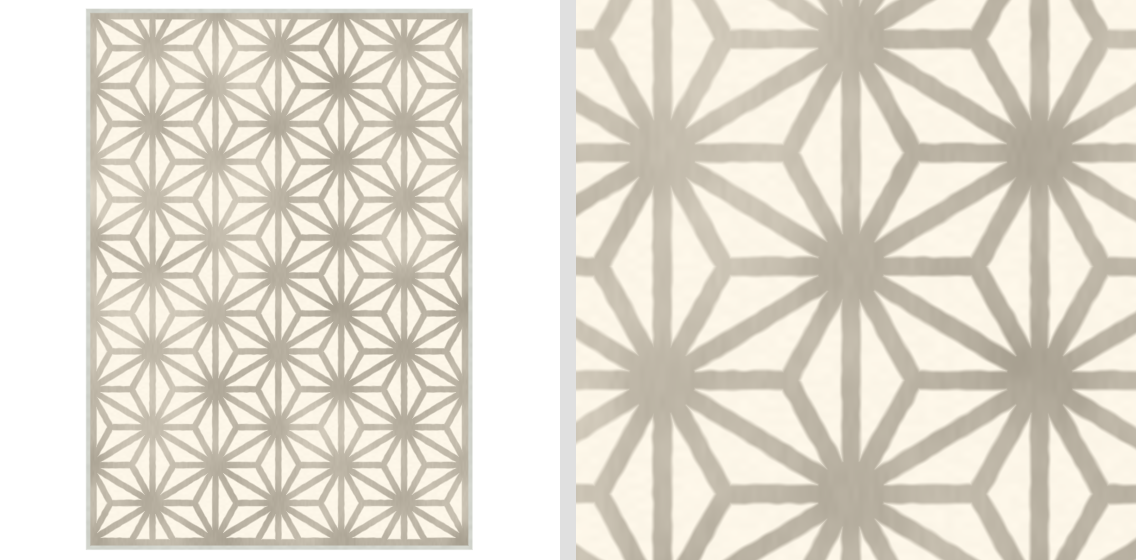
Left, the full canvas; right, a detail of the centre.
Write a WebGL 1 fragment shader that draws this pattern.

```glsl
precision highp float;
// A cream rug with a grey lattice of twelve-rayed stars, on a white ground.

uniform vec2 u_resolution;

const vec2 RUG_CENTER = vec2(0.4987, 0.5013);
const vec2 RUG_HALF = vec2(0.345, 0.483);
const vec2 STAR_ORIGIN = vec2(0.497, 0.508);
const vec2 HALF_CELL = vec2(0.1123, 0.0677);
const float LINE_HALF = 0.0057;
const float BINDING = 0.0075;
const float BAND = 0.0190;

const vec3 GROUND = vec3(1.0);
const vec3 CREAM = vec3(0.99, 0.965, 0.91);
const vec3 GREY = vec3(0.755, 0.725, 0.665);
const vec3 EDGE = vec3(0.82, 0.83, 0.80);

float hash(vec2 p) {
  return fract(sin(dot(p, vec2(127.1, 311.7))) * 43758.5453);
}

float noise(vec2 p) {
  vec2 i = floor(p);
  vec2 f = fract(p);
  f = f * f * (3.0 - 2.0 * f);
  float low = mix(hash(i), hash(i + vec2(1.0, 0.0)), f.x);
  float high = mix(hash(i + vec2(0.0, 1.0)), hash(i + vec2(1.0)), f.x);
  return mix(low, high, f.y);
}

float segmentDistance(vec2 p, vec2 a, vec2 b) {
  vec2 ab = b - a;
  float t = clamp(dot(p - a, ab) / dot(ab, ab), 0.0, 1.0);
  return length(p - a - ab * t);
}

float boxDistance(vec2 p, vec2 halfSize) {
  vec2 d = abs(p) - halfSize;
  return length(max(d, 0.0)) + min(max(d.x, d.y), 0.0);
}

// Coverage of the region where the distance is negative.
float fill(float d, float blur) {
  return 1.0 - smoothstep(-blur, blur, d);
}

// Fold the plane into the triangle below the diagonal of a quarter cell.
vec2 foldLattice(vec2 p, vec2 halfCell) {
  vec2 cell = 2.0 * halfCell;
  vec2 q = abs(p - cell * floor(p / cell + 0.5));
  return q.y * halfCell.x > q.x * halfCell.y ? halfCell - q : q;
}

// Distance to the triangle edges and the spokes that meet at its centroid.
float latticeDistance(vec2 q, vec2 halfCell) {
  vec2 centroid = vec2(halfCell.x * 2.0 / 3.0, 0.0);
  float edges = min(segmentDistance(q, vec2(0.0), halfCell), abs(q.x - halfCell.x));
  float spokes = min(segmentDistance(q, vec2(0.0), centroid),
                     segmentDistance(q, centroid, halfCell));
  return min(edges, spokes);
}

// Uneven sheen of the grey pile: broad patches, fine weave, darker star hubs.
float pileShade(vec2 uv, float hubDistance) {
  float patches = 0.11 * (noise(uv * vec2(7.0, 9.0)) - 0.5)
                + 0.05 * (noise(uv * vec2(38.0, 26.0)) - 0.5);
  float weave = 0.025 * (noise(uv * vec2(330.0, 110.0)) - 0.5);
  float glow = 0.06 * exp(-9.0 * dot(uv - vec2(0.34, 0.66), uv - vec2(0.34, 0.66)));
  float hub = 0.045 * (1.0 - smoothstep(0.012, 0.045, hubDistance));
  return patches + weave + glow - hub - 0.01;
}

void main() {
  float side = min(u_resolution.x, u_resolution.y);
  vec2 uv = (gl_FragCoord.xy - 0.5 * u_resolution) / side + 0.5;
  float pixel = 1.0 / side;
  float blur = max(pixel, 0.0016);

  float rug = boxDistance(uv - RUG_CENTER, RUG_HALF);
  vec2 q = foldLattice(uv - STAR_ORIGIN, HALF_CELL);
  float hubDistance = min(length(q), length(q - HALF_CELL));

  // Slight wobble of the woven line edges.
  float wobble = 0.0010 * (noise(uv * 150.0) - 0.5);
  float lines = latticeDistance(q, HALF_CELL) - LINE_HALF + wobble;
  float hubs = hubDistance - 0.021 + wobble;
  float band = -(rug + BAND);
  float grey = fill(min(min(lines, hubs), band), blur);

  vec3 cream = CREAM + 0.016 * (noise(uv * vec2(180.0, 260.0)) - 0.5);
  vec3 pile = GREY + pileShade(uv, hubDistance);
  vec3 color = mix(cream, pile, grey);

  // Pale binding around the rug, then the ground outside it.
  vec3 binding = EDGE + 0.04 * (noise(uv * 120.0) - 0.5);
  color = mix(binding, color, fill(rug + BINDING, blur));
  color = mix(GROUND, color, fill(rug, pixel));

  gl_FragColor = vec4(color, 1.0);
}
```
